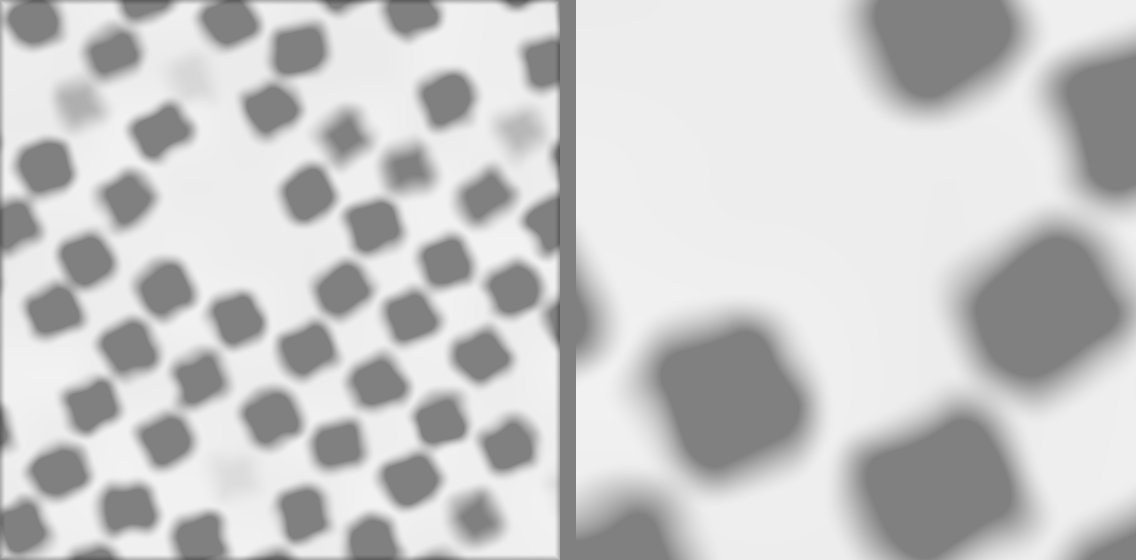
Left, the full canvas; right, a detail of the centre.
A Shadertoy shader for this pattern:

```glsl
const vec3 PAPER = vec3(0.935);
const vec3 INK = vec3(0.5);

float hash(vec2 p) {
    return fract(sin(dot(p, vec2(127.1, 311.7))) * 43758.5453);
}

float valueNoise(vec2 p) {
    vec2 cell = floor(p);
    vec2 f = fract(p);
    f = f * f * (3.0 - 2.0 * f);
    float low = mix(hash(cell), hash(cell + vec2(1.0, 0.0)), f.x);
    float high = mix(hash(cell + vec2(0.0, 1.0)), hash(cell + vec2(1.0)), f.x);
    return mix(low, high, f.y);
}

mat2 rotation(float angle) {
    float c = cos(angle), s = sin(angle);
    return mat2(c, -s, s, c);
}

float roundedBox(vec2 p, vec2 halfSize, float radius) {
    vec2 q = abs(p) - halfSize + radius;
    return length(max(q, 0.0)) + min(max(q.x, q.y), 0.0) - radius;
}

// Slanted lattice whose rows bend slightly
vec2 latticePoint(vec2 id) {
    vec2 rowStep = vec2(0.125, -0.056);
    vec2 columnStep = vec2(-0.0625, -0.112);
    vec2 bend = vec2(-0.00195 * id.x * id.x, -0.002 * id.x * id.y);
    return vec2(0.612, 0.482) + rowStep * id.x + columnStep * id.y + bend;
}

// Soft density of one spot; some are faint or absent
float spotDensity(vec2 p, vec2 id) {
    vec2 jitter = vec2(hash(id + 3.7), hash(id + 8.2)) - 0.5;
    vec2 local = p - latticePoint(id) - 0.016 * jitter;
    local = rotation(0.42 + 0.4 * jitter.x) * local;
    float stretch = 0.005 * (hash(id + 15.4) - 0.4);
    vec2 halfSize = vec2(0.036 + stretch, 0.034 - stretch);
    float d = roundedBox(local, halfSize, 0.018);
    float strength = 1.85 * smoothstep(0.14, 0.42, hash(id + 21.9));
    return strength * (1.0 - smoothstep(-0.026, 0.029, d));
}

float latticeDensity(vec2 p) {
    float density = 0.0;
    for (int j = -6; j <= 6; j++) {
        for (int i = -6; i <= 5; i++) {
            density += spotDensity(p, vec2(i, j));
        }
    }
    return min(density, 1.0);
}

// Thin dark fade along the canvas border
float borderFade(vec2 uv) {
    vec2 d = min(uv, 1.0 - uv);
    return smoothstep(-0.003, 0.011, min(d.x, d.y));
}

void mainImage(out vec4 fragColor, in vec2 fragCoord) {
    vec2 uv = fragCoord / iResolution.xy;

    // Uneven spot outlines
    vec2 wobble = vec2(valueNoise(uv * 26.0), valueNoise(uv * 26.0 + 40.0)) - 0.5;
    float density = latticeDensity(uv + 0.013 * wobble);

    // Mottled ground
    vec3 ground = PAPER + 0.03 * (valueNoise(uv * 9.0 + 70.0) - 0.5);

    vec3 color = mix(ground, INK, density);
    color *= mix(0.68, 1.0, borderFade(uv));
    fragColor = vec4(color, 1.0);
}
```
